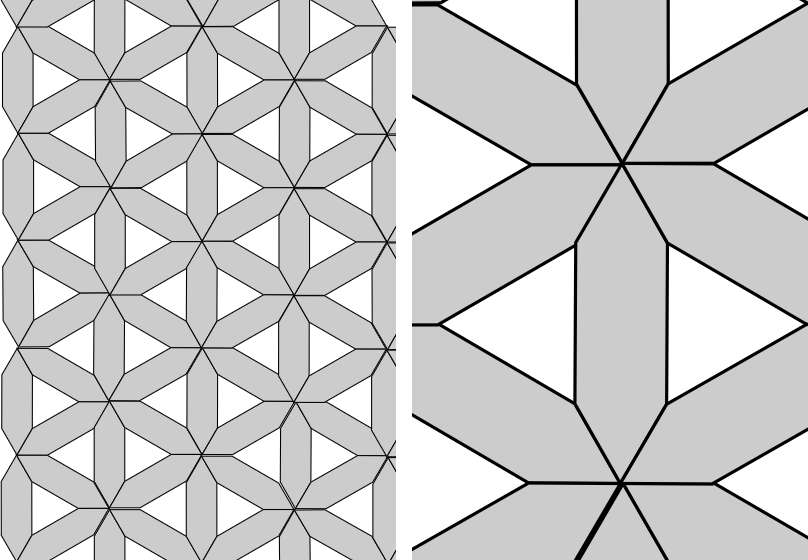
Left, the full canvas; right, a detail of the centre.
Give the GLSL for this pattern, as a WebGL 1 fragment shader.

```glsl
precision highp float;

uniform vec2 u_resolution;

const float SIDE = 0.1905;
const vec2 PITCH = vec2(0.1662, 0.1911);
const vec2 ORIGIN = vec2(0.0286, 0.9531);

float hash(vec2 cell, float seed) {
    return fract(sin(dot(cell, vec2(127.1, 311.7)) + seed * 74.7) * 43758.5);
}

vec2 rotate(vec2 p, float angle) {
    float c = cos(angle), s = sin(angle);
    return vec2(c * p.x - s * p.y, s * p.x + c * p.y);
}

// Vertical strip whose ends taper to 60 degree points
float stripDistance(vec2 p) {
    p = abs(p);
    return max(p.x - 0.0273, dot(p, vec2(0.866, 0.5)) - 0.25 * SIDE);
}

// Slow bend of the lattice across the sheet
vec2 drift(vec2 p) {
    float depth = 1.0 - p.y;
    return vec2(0.0033 * sin(3.1416 * depth) * (1.0 - p.x / 0.36),
                -0.006 * p.x * depth);
}

// Tile centre with a small placement error
vec2 tileCentre(vec2 cell, float stagger) {
    vec2 corner = ORIGIN + PITCH * vec2(cell.x, cell.y + stagger);
    vec2 slip = vec2(hash(cell, 1.0), hash(cell, 2.0)) - 0.5;
    return corner + drift(corner) + SIDE * vec2(0.2887, 0.5) + 0.003 * slip;
}

void main() {
    vec2 p = gl_FragCoord.xy / u_resolution.y;
    float pixel = 1.0 / u_resolution.y;
    vec2 grid = (p - ORIGIN) / PITCH;
    vec3 colour = vec3(1.0);

    for (int i = -1; i <= 1; i++) {
        float column = floor(grid.x) + float(i);
        float stagger = 0.5 * mod(column, 2.0);
        for (int j = -1; j <= 1; j++) {
            vec2 cell = vec2(column, floor(grid.y - stagger) + float(j));

            // The sheet ends at the left and at the top right
            bool missing = cell.x < -0.5 || (cell.x > 3.5 && cell.y > -0.5);
            if (missing) continue;

            float lean = 2.0 * hash(cell, 3.0) - 1.0;
            vec2 q = rotate(p - tileCentre(cell, stagger), 0.016 * lean * lean * lean);

            // Three strips around a triangular opening
            for (int k = 0; k < 3; k++) {
                float d = stripDistance(q + vec2(0.2887 * SIDE, 0.0));
                float fill = clamp(0.5 - d / pixel, 0.0, 1.0);
                float line = clamp(0.5 + (0.00095 - abs(d)) / pixel, 0.0, 1.0);
                colour = mix(colour, vec3(0.8), fill);
                colour = mix(colour, vec3(0.0), line);
                q = rotate(q, 2.0944);
            }
        }
    }
    gl_FragColor = vec4(colour, 1.0);
}
```
